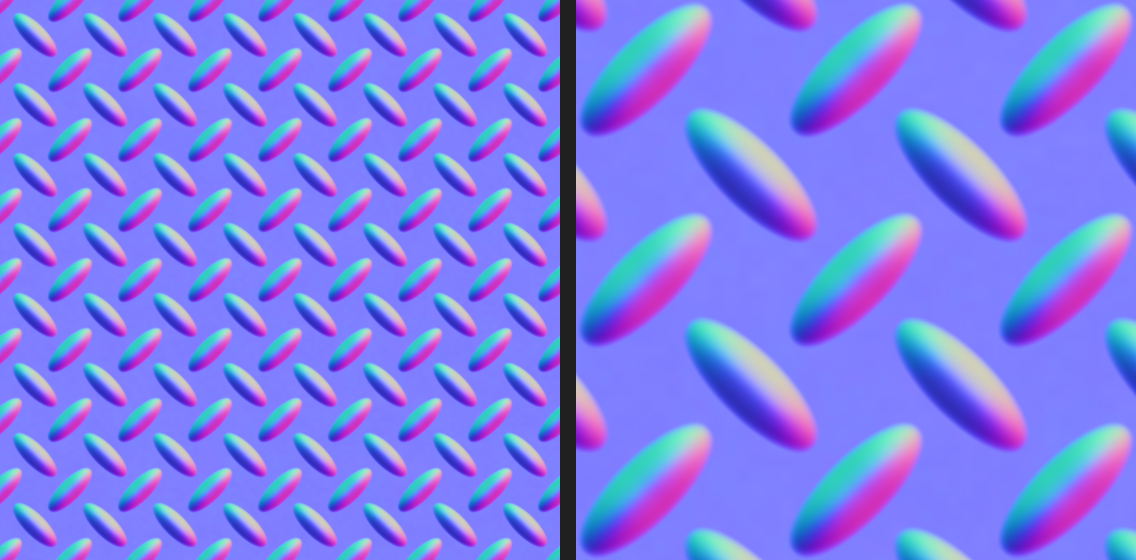
Left: the whole. Right: its middle third, enlarged.
Write a Shadertoy shader that draws this texture map.

```glsl
// Tangent-space normal map of diamond tread plate: raised lozenges in alternating diagonals.

const float REPEATS = 8.0;                 // cells across and down
const vec2 LOZENGE_RADII = vec2(0.395, 0.135); // half length, half width, in cells
const float EDGE_SOFTNESS = 0.035;         // blend into the plate, in cells
const float DOME_SLOPE = 2.6;
const float GRAIN_SLOPE = 0.035;

float hash(vec2 p) {
    return fract(sin(dot(p, vec2(127.1, 311.7))) * 43758.5453);
}

// Value noise that wraps after a whole number of lattice cells
float tileNoise(vec2 uv, vec2 period, float seed) {
    vec2 p = uv * period;
    vec2 i = floor(p);
    vec2 f = fract(p);
    f = f * f * (3.0 - 2.0 * f);
    vec2 lo = mod(i, period) + seed;
    vec2 hi = mod(i + 1.0, period) + seed;
    return mix(mix(hash(lo), hash(vec2(hi.x, lo.y)), f.x),
               mix(hash(vec2(lo.x, hi.y)), hash(hi), f.x), f.y);
}

// Approximate signed distance to an ellipse centred on the origin
float ellipseDistance(vec2 p, vec2 radii) {
    float r = length(p / radii);
    float gradient = length(p / (radii * radii));
    return r * (r - 1.0) / max(gradient, 0.001);
}

// Outward tilt of a domed lozenge whose long side follows the unit vector axis
vec2 lozengeSlope(vec2 p, vec2 axis, vec2 radii) {
    vec2 side = vec2(-axis.y, axis.x);
    vec2 local = vec2(dot(p, axis), dot(p, side));
    vec2 q = local / radii;
    float mask = 1.0 - smoothstep(-EDGE_SOFTNESS, EDGE_SOFTNESS,
                                  ellipseDistance(local, radii));
    // The ridge stays level along its middle and drops towards the tips
    vec2 tilt = vec2(0.75 * q.x * abs(q.x), q.y);
    return DOME_SLOPE * mask * (axis * tilt.x + side * tilt.y);
}

// Faint unevenness of the metal: broad waves plus fine grain
vec2 grainSlope(vec2 uv) {
    vec2 broad = vec2(tileNoise(uv, vec2(24.0), 3.0), tileNoise(uv, vec2(24.0), 41.0));
    vec2 fine = vec2(tileNoise(uv, vec2(120.0), 7.0), tileNoise(uv, vec2(120.0), 59.0));
    return GRAIN_SLOPE * (broad + fine - 1.0);
}

void mainImage(out vec4 fragColor, in vec2 fragCoord) {
    vec2 uv = fragCoord / iResolution.xy;
    vec2 grid = uv * REPEATS;

    // One lozenge at each cell centre, the crossing one at each cell corner
    vec2 centred = fract(grid) - 0.5;
    vec2 cornered = fract(grid + 0.5) - 0.5;
    vec2 falling = normalize(vec2(1.0, -1.0));
    vec2 rising = normalize(vec2(1.0, 1.0));

    vec2 slope = lozengeSlope(centred, falling, LOZENGE_RADII)
               + lozengeSlope(cornered, rising, LOZENGE_RADII)
               + grainSlope(uv);

    // Encode the unit normal as colour
    vec3 normal = normalize(vec3(slope, 1.0));
    fragColor = vec4(0.5 + 0.5 * normal, 1.0);
}
```
